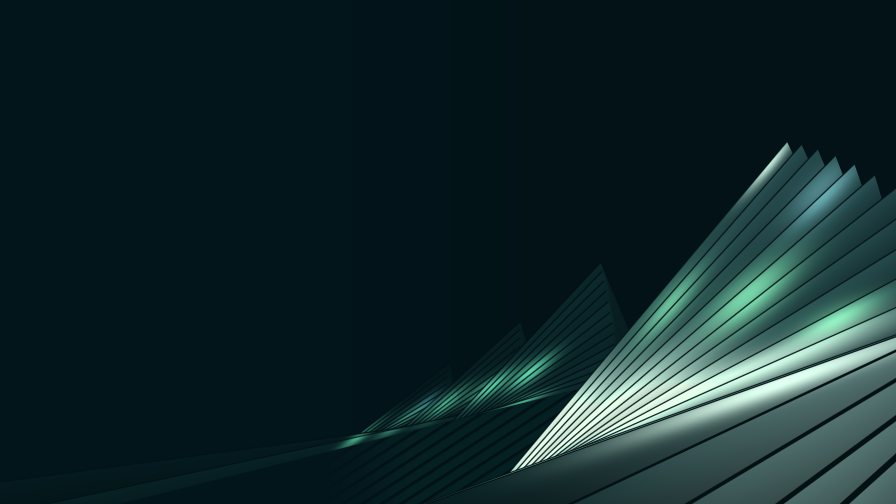
Reproduce this background procedurally as a WebGL 2 fragment shader.

```glsl
#version 300 es
precision highp float;

uniform vec2 u_resolution;
out vec4 fragColor;

float hash(float n) {
    return fract(sin(n * 127.1) * 43758.5453);
}

vec2 heading(float degrees) {
    float a = radians(degrees);
    return vec2(cos(a), sin(a));
}

// Distances along a ray and to its right-hand side
vec2 rayCoords(vec2 p, vec2 start, float degrees) {
    vec2 d = heading(degrees);
    vec2 q = p - start;
    return vec2(dot(q, d), dot(q, vec2(d.y, -d.x)));
}

// Soft elongated highlight
float streak(vec2 p, vec2 center, float degrees, vec2 radius) {
    vec2 q = rayCoords(p, center, degrees) / radius;
    return exp(-dot(q, q));
}

// Overlapping blades: coverage, surface shade, position along the blade
vec3 fan(vec2 p, vec2 base, vec2 stride, float degrees, float len, float shrink, float px) {
    vec3 result = vec3(0.0);
    for (int i = 0; i < 12; i++) {
        float n = float(i);
        vec2 q = rayCoords(p, base + stride * n, degrees - n - 0.16 * n * n);
        float tip = len - shrink * n - 0.45 * q.y;
        float mask = smoothstep(-px, px, q.y) * smoothstep(-px, px, tip - q.x);
        float shade = smoothstep(0.0008, 0.0042, q.y) * (1.0 - 0.42 * clamp(q.y / 0.05, 0.0, 1.0));
        shade *= 0.85 + 0.3 * hash(n + 3.0);
        result = mix(result, vec3(1.0, shade, q.x / len), mask);
    }
    return result;
}

void main() {
    vec2 p = gl_FragCoord.xy / u_resolution.y;
    p.x += 0.5 * (16.0 / 9.0 - u_resolution.x / u_resolution.y);
    float px = 0.8 / u_resolution.y;

    // Night backdrop
    vec3 color = mix(vec3(0.008, 0.083, 0.105), vec3(0.008, 0.07, 0.09), smoothstep(0.5, 1.2, p.x));

    // Faint ribs under the distant fans
    float floorLine = 0.109 + 0.25 * (p.x - 0.671);
    vec2 rib = rayCoords(p, vec2(0.64, 0.0), 33.0);
    float ribShade = smoothstep(0.0, 0.3, fract(rib.y / 0.021)) * smoothstep(1.0, 0.8, fract(rib.y / 0.021));
    float ribMask = smoothstep(0.62, 0.85, p.x) * smoothstep(-px, px, floorLine - p.y);
    color = mix(color, mix(vec3(0.008, 0.06, 0.075), vec3(0.02, 0.125, 0.135), ribShade), ribMask);

    // Distant fans, growing to the right
    float glint = 0.8 * streak(p, vec2(1.04, 0.205), 20.0, vec2(0.05, 0.009));
    for (int i = 0; i < 5; i++) {
        float n = float(i);
        vec2 center = vec2(0.72 + 0.083 * n, 0.14 + 0.03 * n);
        glint += streak(p, center, 36.0 + 3.0 * hash(n), vec2(0.055, 0.009 + 0.002 * n));
    }
    float blueGlint = streak(p, vec2(0.845, 0.2), 42.0, vec2(0.035, 0.009));
    for (int i = 0; i < 3; i++) {
        float n = float(i);
        vec2 base = vec2(0.671 + 0.11 * n, 0.109 + 0.025 * n);
        float len = 0.28 + 0.04 * n + 0.02 * n * n;
        vec3 blade = fan(p, base, vec2(0.012, 0.004), 38.0 + 4.5 * n, len, 0.022, px);
        vec3 surface = vec3(0.024, 0.12, 0.13) + vec3(0.012, 0.025, 0.025) * n;
        surface += vec3(0.34, 0.72, 0.53) * glint + vec3(0.25, 0.45, 0.5) * blueGlint;
        surface = mix(vec3(0.008, 0.06, 0.075), surface, blade.y);
        float visible = blade.x * smoothstep(-px, px, p.y - floorLine);
        color = mix(color, surface, visible * (0.55 + 0.2 * n));
    }

    // Large fan with white, green and blue reflections
    vec3 blade = fan(p, vec2(1.005, 0.058), vec2(0.0155, 0.0058), 50.0, 0.865, 0.0, px);
    float white = 0.9 * streak(p, vec2(1.08, 0.14), 48.0, vec2(0.14, 0.045));
    white += 0.85 * streak(p, vec2(1.24, 0.195), 32.0, vec2(0.18, 0.06));
    white += 0.8 * streak(p, vec2(1.5, 0.265), 20.0, vec2(0.3, 0.035));
    white += 0.8 * streak(p, vec2(1.528, 0.676), 50.0, vec2(0.075, 0.014));
    float green = 0.75 * streak(p, vec2(1.331, 0.394), 50.0, vec2(0.09, 0.025));
    green += streak(p, vec2(1.493, 0.41), 39.0, vec2(0.11, 0.04));
    green += 0.85 * streak(p, vec2(1.667, 0.37), 24.0, vec2(0.09, 0.028));
    float blue = streak(p, vec2(1.632, 0.618), 46.0, vec2(0.085, 0.034));
    vec3 metal = mix(vec3(0.17, 0.33, 0.32), vec3(0.14, 0.28, 0.29), blade.z);
    metal += vec3(0.36, 0.62, 0.42) * green + vec3(0.28, 0.4, 0.42) * blue;
    metal += vec3(0.82, 0.84, 0.74) * white;
    metal = mix(vec3(0.015, 0.075, 0.085), min(metal, vec3(0.9, 1.0, 0.92)), min(blade.y * 1.1, 1.0));
    color = mix(color, metal, blade.x);

    // Broad panels below, their seams opening to the right
    float light = smoothstep(0.85, 1.75, p.x);
    float sheen = streak(p, vec2(1.53, 0.232), 19.6, vec2(0.32, 0.024));
    for (int i = 0; i < 5; i++) {
        float n = float(i);
        vec2 q = rayCoords(p, vec2(0.842 + 0.31 * n - 0.026 * n * n, 0.0), 19.6 + 5.6 * n);
        float seam = smoothstep(0.001, 0.004, q.y - 0.0025 * n);
        vec3 panel = mix(vec3(0.025, 0.12, 0.13), vec3(0.34, 0.47, 0.46), light);
        panel *= 1.0 - 0.4 * clamp(q.y / 0.12, 0.0, 1.0);
        panel += vec3(0.6, 0.62, 0.56) * sheen;
        panel = mix(vec3(0.012, 0.065, 0.075), panel, seam);
        color = mix(color, panel, smoothstep(-px, px, q.y));
    }

    fragColor = vec4(clamp(color, 0.0, 1.0), 1.0);
}
```
